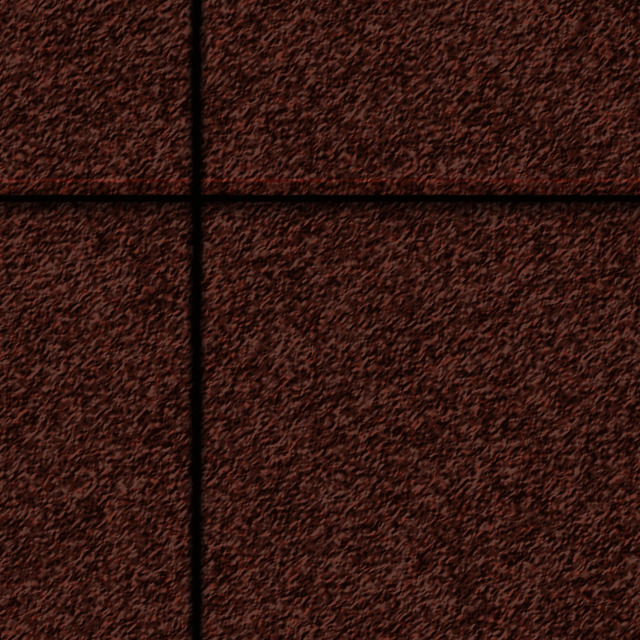
Give the GLSL for this texture, as a Shadertoy shader.

```glsl
// Dark russet woven cloth panels divided by one upright and one level seam.
// Periodic diagonal noise gives the fibres, its slope gives their relief,
// and wrapped distances to the seams shape the grooves, shadow and fold.

const vec2 REPEATS = vec2(1.0);           // panels across and down
const vec2 SEAM = vec2(0.307, 0.690);     // seam position in each repeat
const vec2 FIBRE_CELLS = vec2(84.0, 146.0); // cells along and across the fibres
const vec2 FINE_CELLS = vec2(150.0, 236.0);
const vec2 MOTTLE_CELLS = vec2(26.0);
const vec2 LIGHT_STEP = vec2(-0.0016, 0.0024);
const float TONE_GAIN = 1.25;
const float RELIEF_GAIN = 0.75;

const float GROOVE_CORE = 0.0035;         // half width of the black groove
const float UPRIGHT_SOFT = 0.020;         // shading beside the upright seam
const float SHADOW_REACH = 0.042;         // shadow below the level seam
const float FOLD_HEIGHT = 0.028;          // rolled edge above the level seam
const float FOLD_LINE = 0.0045;           // half width of its red crest

const vec3 DEEP = vec3(0.065, 0.018, 0.010);
const vec3 RUSSET = vec3(0.195, 0.075, 0.052);
const vec3 PALE = vec3(0.385, 0.235, 0.200);
const vec3 RED_FIBRE = vec3(1.12, 0.86, 0.78);
const vec3 FOLD_RED = vec3(0.13, 0.015, 0.008);
const vec3 GROOVE = vec3(0.012, 0.007, 0.005);

float hash(vec2 p)
{
    vec3 q = fract(vec3(p.xyx) * 0.1031);
    q += dot(q, q.yzx + 33.33);
    return fract((q.x + q.y) * q.z);
}

// Smooth value noise that wraps after a whole number of cells.
float noise(vec2 p, vec2 period)
{
    vec2 cell = floor(p);
    vec2 f = fract(p);
    f = f * f * (3.0 - 2.0 * f);
    vec2 a = mod(cell, period);
    vec2 b = mod(cell + 1.0, period);
    return mix(mix(hash(a), hash(vec2(b.x, a.y)), f.x),
               mix(hash(vec2(a.x, b.y)), hash(b), f.x), f.y);
}

// Short fibres leaning up to the right, in two sizes.
float fibreHeight(vec2 uv)
{
    vec2 bend = vec2(0.0, 0.9) * noise(uv * 60.0, vec2(60.0));
    vec2 diagonal = vec2(uv.x + uv.y, uv.x - uv.y);
    float coarse = noise(diagonal * FIBRE_CELLS + bend, FIBRE_CELLS);
    float fine = noise(diagonal * FINE_CELLS + 2.0 * bend, FINE_CELLS);
    return 0.6 * coarse + 0.4 * fine;
}

vec3 clothColor(vec2 uv)
{
    float height = fibreHeight(uv);
    float relief = height - fibreHeight(uv + LIGHT_STEP);
    float mottle = noise(uv * MOTTLE_CELLS, MOTTLE_CELLS) - 0.5;
    float tone = 0.5 + TONE_GAIN * (height - 0.5)
               + RELIEF_GAIN * relief + 0.16 * mottle;
    tone = clamp(tone, 0.0, 1.0);

    vec3 color = mix(DEEP, RUSSET, smoothstep(0.0, 0.5, tone));
    color = mix(color, PALE, clamp(2.0 * tone - 1.0, 0.0, 1.0));
    float redness = noise(uv * 170.0, vec2(170.0));
    return color * mix(vec3(1.0), RED_FIBRE, smoothstep(0.45, 0.85, redness));
}

void mainImage(out vec4 fragColor, in vec2 fragCoord)
{
    vec2 uv = fract(fragCoord / iResolution.xy * REPEATS);
    vec2 fromSeam = fract(uv - SEAM + 0.5) - 0.5;
    float wobble = noise(uv * 90.0, vec2(90.0)) - 0.5;
    fromSeam += vec2(0.003, 0.0015) * wobble;

    vec3 color = clothColor(uv);

    // Rolled edge above the level seam, ending in a broken red crest.
    float above = step(0.0, fromSeam.y);
    float fold = above * (1.0 - smoothstep(FOLD_HEIGHT - 0.006, FOLD_HEIGHT, fromSeam.y));
    float crest = 1.0 - smoothstep(0.0, FOLD_LINE, abs(fromSeam.y - FOLD_HEIGHT));
    color *= mix(vec3(1.0), vec3(0.85, 0.72, 0.66), fold);
    color += FOLD_RED * crest * (0.45 + 0.9 * noise(uv * 130.0, vec2(130.0)));

    // Soft shadow cast below the level seam and along the upright one.
    float shadow = mix(0.38, 1.0, smoothstep(0.0, SHADOW_REACH, -fromSeam.y));
    color *= mix(shadow, 1.0, above);
    color *= mix(0.22, 1.0, smoothstep(GROOVE_CORE, UPRIGHT_SOFT, abs(fromSeam.x)));

    // Black grooves.
    vec2 open = smoothstep(vec2(GROOVE_CORE), vec2(0.0095, 0.0080), abs(fromSeam));
    color = mix(GROOVE, color, open.x * open.y);

    fragColor = vec4(color, 1.0);
}
```
